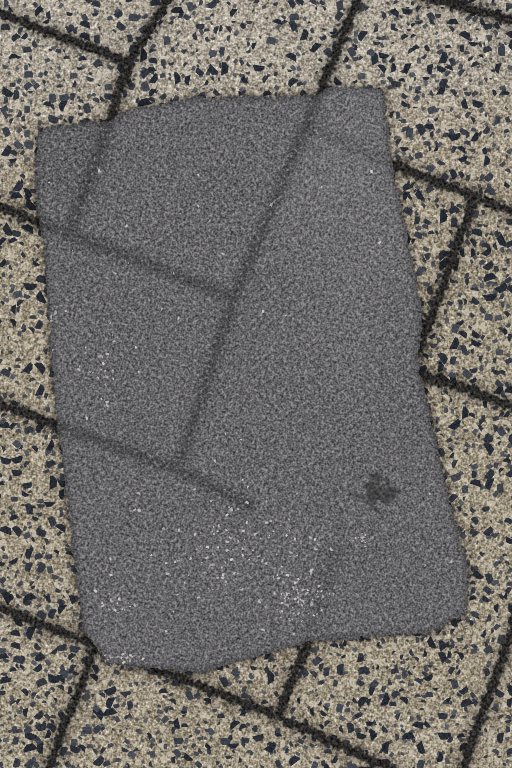
A WebGL 2 fragment shader for this texture:

```glsl
#version 300 es
precision highp float;
// Terrazzo paving slabs with dark joints, covered by a worn asphalt patch.
// Slabs are angular chips over sandy noise; the patch is a polygon distance
// with grain, sunken joints, paint flecks and a tar scar.
uniform vec2 u_resolution;
out vec4 fragColor;

vec2 hash2(vec2 p) {
  vec3 q = fract(p.xyx * vec3(.1031, .1030, .0973));
  q += dot(q, q.yzx + 33.33);
  return fract((q.xx + q.yz) * q.zy);
}

float corner(vec2 cell, vec2 offset) {
  float a = 6.2832 * hash2(cell).x;
  return dot(vec2(cos(a), sin(a)), offset);
}

// Gradient noise
float noise(vec2 p) {
  vec2 i = floor(p), f = fract(p), e = vec2(1, 0);
  vec2 s = f * f * f * (f * (f * 6. - 15.) + 10.);
  return mix(mix(corner(i, f), corner(i + e, f - e), s.x),
    mix(corner(i + e.yx, f - e.yx), corner(i + 1., f - 1.), s.x), s.y);
}

float fbm(vec2 p) {
  float sum = 0., amp = 1.;
  for (int k = 0; k < 4; k++) {
    sum += amp * noise(p);
    p = mat2(1.6, 1.2, -1.2, 1.6) * p + 7.3;
    amp *= .55;
  }
  return sum;
}

// Distance to a line segment
float seg(vec2 p, float ax, float ay, float bx, float by) {
  vec2 a = vec2(ax, ay), d = vec2(bx, by) - a;
  return length(p - a - d * clamp(dot(p - a, d) / dot(d, d), 0., 1.));
}

// Joints that run on under the patch as shallow grooves
float sunkenJoints(vec2 p) {
  float d = min(seg(p, 1.3, .63, .7, 2.32), seg(p, 0., 2.07, 2.34, 2.98));
  d = min(d, min(seg(p, 3.58, 0., 2.34, 2.98), seg(p, 2.34, 2.98, 1.78, 4.68)));
  return min(d, min(seg(p, 0., 4.04, 1.78, 4.7), seg(p, 1.78, 4.7, 2.5, 5.05)));
}

float openJoints(vec2 p) {
  float d = min(seg(p, 0., .13, 1.3, .63), seg(p, 1.7, -.05, 1.3, .63));
  d = min(d, min(seg(p, 3.95, 1.66, 5.2, 2.14), seg(p, 4.74, 1.98, 4.2, 3.5)));
  d = min(d, min(seg(p, 4.2, 3.74, 5.2, 4.09), seg(p, 4.2, -.05, 5.2, .23)));
  d = min(d, min(seg(p, 0., 6.08, 2.78, 7.16), seg(p, .95, 6.5, .45, 7.75)));
  d = min(d, min(seg(p, 2.78, 7.16, 3.95, 7.72), seg(p, 3.12, 6.3, 2.78, 7.16)));
  return min(d, seg(p, 5.16, 6.2, 4.6, 7.75));
}

// Signed distance to the patch outline, negative inside
float patchDistance(vec2 p) {
  const int N = 22;
  vec2 v[N] = vec2[N](vec2(.36, 1.36), vec2(.46, 1.27), vec2(1.08, 1.2), vec2(1.35, 1.07),
    vec2(2, .97), vec2(3.12, .96), vec2(3.35, .86), vec2(3.84, .89), vec2(3.9, 1.5),
    vec2(4.22, 3.1), vec2(4.18, 3.6), vec2(4.42, 4.7), vec2(4.69, 5.7), vec2(4.67, 6.12),
    vec2(4.3, 6.33), vec2(3.15, 6.41), vec2(2, 6.72), vec2(1.1, 6.65), vec2(.83, 6.3),
    vec2(.56, 4.15), vec2(.43, 2.4), vec2(.35, 1.95));
  float d = 1e3, side = 1.;
  for (int i = 0, j = N - 1; i < N; j = i, i++) {
    d = min(d, seg(p, v[i].x, v[i].y, v[j].x, v[j].y));
    vec2 e = v[j] - v[i], w = p - v[i];
    bvec3 c = bvec3(p.y >= v[i].y, p.y < v[j].y, e.x * w.y > e.y * w.x);
    if (all(c) || all(not(c))) side = -side;
  }
  return side * d;
}

// Angular stones, one per cell: x is coverage, y a random shade
vec2 chips(vec2 p, float size, float share, float px) {
  vec2 g = p / size, stone = vec2(0);
  for (int k = 0; k < 9; k++) {
    vec2 cell = floor(g) + vec2(k % 3 - 1, k / 3 - 1);
    vec2 h = hash2(cell + 40.), r = hash2(cell + 91.);
    vec2 q = g - cell - .1 - .8 * h;
    float a = 6.2832 * r.x;
    q *= mat2(cos(a), sin(a), -sin(a), cos(a));
    float d = max(max(abs(q.x) * (.6 + .5 * h.y), abs(q.y) * 1.4),
      max(dot(q, vec2(.7, .8)), dot(q, vec2(-.9, .5))));
    d -= r.y < share ? .15 + .28 * h.x : -1.;
    float cover = 1. - smoothstep(-px, px, d * size);
    if (cover > stone.x) stone = vec2(cover, h.y);
  }
  return stone;
}

float blob(vec2 p, float x, float y, float w, float h) {
  vec2 q = (p - vec2(x, y)) / vec2(w, h);
  return exp(-dot(q, q));
}

void main() {
  // The canvas is 7.68 units high, y running downward
  vec2 p = gl_FragCoord.xy * 7.68 / u_resolution.y;
  p.y = 7.68 - p.y;
  float px = 5. / u_resolution.y;
  mat2 turn = mat2(.8, .6, -.6, .8);
  float broad = fbm(p * 1.3), rough = fbm(p * 9.);
  float grain = noise(turn * p * 29.), fine = noise(turn * turn * p * 53.);

  // Slabs: sand, pale grit, then small and large dark stones
  float pale = 1. - smoothstep(.3, 2.2, p.y);
  vec3 col = mix(vec3(.61, .57, .5), vec3(.65, .62, .57), pale);
  col += .04 * broad + .1 * rough + .3 * (grain + fine);
  col = mix(col, vec3(.81, .78, .71), chips(p + 5., .08, .35, px).x * .65);
  vec2 small = chips(p, .07, .38, px), large = chips(p + 9., .115, .58 - .1 * pale, px);
  vec3 stone = vec3(.11, .13, .17) + .08 * fine;
  col = mix(col, stone + .2 * small.y, small.x * .85);
  col = mix(col, stone + .16 * large.y * large.y, large.x * .92);

  // Joints and the grime beside them
  float sunken = sunkenJoints(p) + .03 * rough;
  float joint = min(sunken, openJoints(p) + .03 * rough) + .02 * grain;
  col *= 1. - .3 * exp(-joint * joint / .011);
  vec3 soil = vec3(.17, .165, .16) + .15 * (grain + fine);
  col = mix(soil, col, smoothstep(.02, .065, joint));

  // Asphalt: grain, soft wear and grooves over the sunken joints
  float edge = patchDistance(p) + .03 * rough + .02 * grain;
  vec3 tar = vec3(.4, .395, .403) + .015 * broad + .04 * rough + .19 * grain + .24 * fine;
  tar += .035 * blob(p, 3.5, 1.9, .7, 1.2) - .025 * blob(p, .7, 1.6, .5, .5);
  float faint = min(seg(p, 3.12, 1.28, 3.95, 1.66), seg(p, 3.36, 5.5, 3.12, 6.3)) + .03 * rough;
  float groove = .24 * exp(-sunken * sunken / .005) + .12 * exp(-faint * faint / .005);
  tar *= 1. - groove * (1. + .8 * rough);
  tar = mix(tar, vec3(.58, .57, .56), .6 * smoothstep(.32, .5, grain + .3 * fine));
  tar *= 1. - .18 * smoothstep(-.08, 0., edge);

  // Ragged tar scar
  float scar = blob(p, 3.77, 4.92, .27, .22) + .7 * noise(turn * p * vec2(13, 8));
  tar = mix(tar, vec3(.2) + .15 * grain, .65 * smoothstep(.45, .9, scar));

  // Paint flecks gathered in worn places
  float wear = .5 * blob(p, 2.97, 6., .24, .2) + .4 * blob(p, 1.2, 6.06, .14, .1);
  wear += .4 * blob(p, 1.15, 6.6, .2, .1) + .6 * blob(p, 3.63, 5.35, .07, .08);
  wear += .15 * blob(p, 2.3, 5.4, .6, .45) + .16 * blob(p, 1., 3.7, .13, .4);
  wear += .25 * blob(p, .57, 3.15, .08, .2) + .003;
  vec2 fleck = chips(p + 2., .04, wear * 1.3 * (1. + rough), px);
  tar = mix(tar, vec3(.82, .81, .79), fleck.x * (.6 + .4 * fleck.y));

  // Contact shadow, then the patch on top
  col *= 1. - .45 * exp(-max(edge, 0.) / .03);
  col = mix(tar, col, smoothstep(-px, px, edge));
  fragColor = vec4(clamp(col, 0., 1.), 1);
}
```
